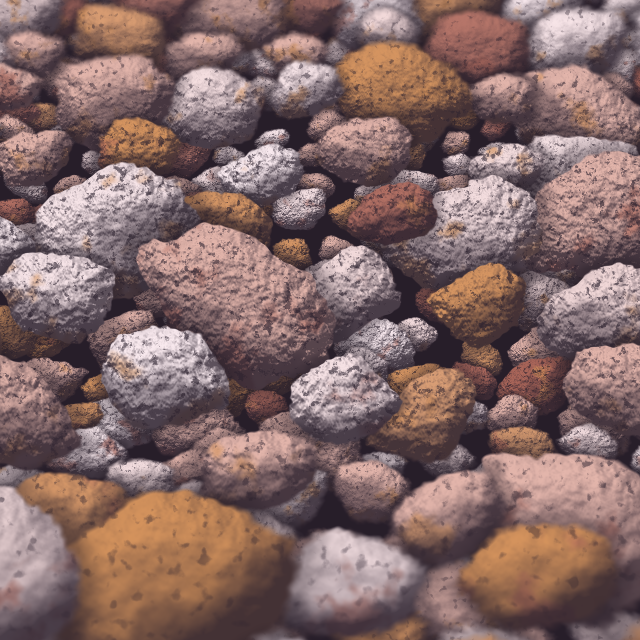
This texture is drawn by a WebGL 2 fragment shader. Its source:

```glsl
#version 300 es
precision highp float;
precision highp int;
// A bed of rough stones receding upward, with a sharp band across the middle.
// Rows of rounded polygons are composited front to back, then smaller pebbles
// fill the gaps; gradient noise gives chips, pits, stains and surface relief.

#define NEAR_SIZE 0.185
#define FAR_SIZE 0.075
#define PEBBLE_SCALE 0.42
#define ROW_STEP 0.95
#define FOCUS_Y 0.56
#define MAX_BLUR 0.010
#define RELIEF 0.30
#define SHADOW vec3(0.17, 0.13, 0.18)
#define CHALK vec3(0.98, 0.92, 0.94)
#define ROSE vec3(0.89, 0.71, 0.67)
#define OCHRE vec3(0.83, 0.57, 0.35)
#define RUST vec3(0.67, 0.40, 0.35)

uniform vec2 u_resolution;
out vec4 fragColor;

vec2 hash2(vec2 cell) {
  uvec2 v = uvec2(ivec2(floor(cell)) + 32768);
  v = v * 1664525u + 1013904223u;
  for (int i = 0; i < 2; i++) {
    v.x += v.y * 1664525u;
    v.y += v.x * 1664525u;
    v ^= v >> 16u;
  }
  return vec2(v >> 8u) / 16777216.0;
}

float gradientNoise(vec2 p) {
  vec2 i = floor(p), f = p - i;
  vec2 u = f * f * f * (f * (f * 6.0 - 15.0) + 10.0);
  vec2 e = vec2(0.0, 1.0);
  float a = dot(hash2(i) * 2.0 - 1.0, f);
  float b = dot(hash2(i + e.yx) * 2.0 - 1.0, f - e.yx);
  float c = dot(hash2(i + e.xy) * 2.0 - 1.0, f - e.xy);
  float d = dot(hash2(i + e.yy) * 2.0 - 1.0, f - e.yy);
  return mix(mix(a, b, u.x), mix(c, d, u.x), u.y);
}

float fbm(vec2 p, float gain) {
  float sum = 0.0, amp = 1.0;
  for (int i = 0; i < 4; i++) {
    sum += amp * gradientNoise(p);
    p = mat2(1.6, 1.2, -1.2, 1.6) * p + 7.3;
    amp *= gain;
  }
  return sum;
}

// Smooth maximum of eight half-planes; slope is the blended outward direction.
float stoneShape(vec2 q, vec2 seed, out vec2 slope) {
  float sum = 0.0;
  slope = vec2(0.0);
  for (int i = 0; i < 8; i++) {
    vec2 h = hash2(seed + vec2(i, 1));
    float a = (float(i) + 0.8 * h.x) * 0.7854;
    vec2 dir = vec2(cos(a), sin(a));
    float w = exp(11.0 * (dot(q, dir) - mix(0.72, 1.02, h.y)));
    sum += w;
    slope += w * dir;
  }
  slope /= sum;
  return log(sum) / 11.0;
}

vec3 stoneColor(vec2 p, vec2 q, float d, vec2 slope, vec2 seed, float blur) {
  vec2 kind = hash2(seed + vec2(9, 3)), vary = hash2(seed + vec2(11, 7));
  vec2 t = p + kind * 40.0;
  float gain = mix(0.65, 0.25, blur);
  float lump = fbm(t * 1.7, 0.5);

  // Mineral colour with stains
  vec3 base = kind.x < 0.40 ? CHALK : kind.x < 0.64 ? ROSE : kind.x < 0.86 ? OCHRE : RUST;
  base = mix(base, ROSE, 0.35 * vary.x);
  vec3 stain = vary.y < 0.6 ? OCHRE : RUST;
  base = mix(base, stain, 0.65 * smoothstep(0.08, 0.45, lump - 0.25 * q.y));

  // Rounded body, grainy relief and a shaded front face below a ragged ridge
  float rough = fbm(t * 5.0, gain);
  vec2 bump = vec2(fbm(t * 5.0 + vec2(0.15, 0.0), gain),
                   fbm(t * 5.0 + vec2(0.0, 0.15), gain)) - rough;
  float edge = smoothstep(-0.62, 0.06, d);
  vec3 normal = vec3(slope * edge * 1.1, 1.1 - 0.75 * edge);
  normal.xy -= bump / 0.15 * RELIEF * mix(1.0, 0.35, blur);
  float light = dot(normalize(normal), normalize(vec3(-0.25, 0.72, 0.65)));
  light = 0.24 + 0.76 * max(light, 0.0);
  float ridge = q.y + (vary.x - 0.5) * q.x + 0.5 * lump + 0.5 * vary.y - 0.12;
  light *= mix(0.62, 1.0, smoothstep(-0.2, 0.18, ridge));

  // Dark pits
  float pits = smoothstep(0.16, 0.5, fbm(t * 9.0 + 31.0, gain) + 0.25 * lump);
  light *= 1.0 - 0.6 * pits * mix(1.0, 0.5, blur);
  return mix(SHADOW, base, light);
}

void main() {
  vec2 p = gl_FragCoord.xy / u_resolution.y;
  float blur = smoothstep(0.15, 0.55, abs(p.y - FOCUS_Y));
  float softness = max(mix(0.0015, MAX_BLUR, blur), 0.8 / u_resolution.y);
  vec3 color = vec3(0.0);
  float open = 1.0, shade = 1.0;

  for (int layer = 0; layer < 2; layer++) {
    float scale = layer == 0 ? 1.0 : PEBBLE_SCALE;
    float y = -0.14;
    for (int row = 0; row < 60; row++) {
      float size = scale * mix(NEAR_SIZE, FAR_SIZE, clamp(y, 0.0, 1.0));
      if (y - 2.0 * size > p.y || open < 0.01) break;
      float width = 1.65 * size, shift = 0.5 * float(row % 2);
      float column = floor(p.x / width + shift);
      for (int i = -1; i <= 1; i++) {
        if (p.y - y > 2.0 * size) break;
        float cell = column + float(i);
        vec2 seed = vec2(cell, row + 100 * layer) * 16.0;
        vec2 h = hash2(seed + vec2(13, 5)), g = hash2(seed + vec2(14, 6));
        vec2 center = vec2((cell + 0.5 - shift + 0.5 * (h.x - 0.5)) * width,
                           y + 0.7 * (h.y - 0.5) * size);
        float radius = size * mix(0.65, 1.35, g.x * g.x);
        float a = (g.y - 0.5) * 1.1;
        mat2 turn = mat2(cos(a), sin(a), -sin(a), cos(a));
        vec2 squash = vec2(1.05, 0.78);
        vec2 q = turn * (p - center) / (radius * squash);
        vec2 slope;
        float d = stoneShape(q, seed, slope);
        if (d > 0.5) continue;
        d += 0.13 * gradientNoise(q * 2.5 + h * 40.0) + 0.06 * gradientNoise(q * 8.0 + g * 40.0);
        float soft = softness / (radius * 0.85);
        float cover = 1.0 - smoothstep(-soft, soft, d);
        if (cover > 0.0) {
          vec3 stone = stoneColor(p / size, q, d, slope * turn, seed, blur);
          color += open * cover * mix(SHADOW * 0.8, stone, shade);
          open *= 1.0 - cover;
        }
        // Contact shade on whatever lies behind
        shade *= mix(0.62, 1.0, smoothstep(0.0, 0.28, d));
      }
      y += size * ROW_STEP;
    }
  }
  fragColor = vec4(color + open * SHADOW * 0.9, 1.0);
}
```
